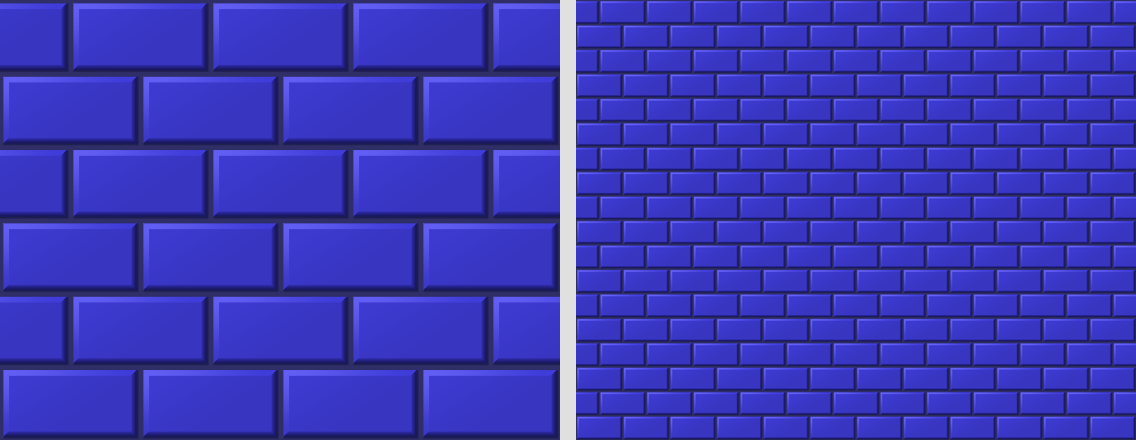
Left: one tile. Right: repeated 3 by 3.
Give the GLSL for this pattern, as a Shadertoy shader.

```glsl
// Glossy blue bevelled bricks in running bond with dark grout, tiling seamlessly.

// Layout: lengths are in units of one row height
const float COLUMNS = 4.0;
const float ROWS = 6.0;           // even, so the half-brick shift wraps
const float GROUT_HALF = 0.046;
const float BEVEL = 0.078;
const vec2 SHADOW_OFFSET = vec2(0.014, -0.014);
const float SHADOW_BLUR = 0.026;

// Colours
const vec3 FACE = vec3(0.218, 0.208, 0.755);
const vec3 FACE_LIT = vec3(0.240, 0.230, 0.825);
const vec3 GLINT = vec3(0.385, 0.370, 0.955);
const vec3 TOP_FADE = vec3(0.245, 0.235, 0.850);
const vec3 LEFT_FADE = vec3(0.235, 0.225, 0.790);
const vec3 DARK_INNER = vec3(0.180, 0.170, 0.660);
const vec3 DARK_EDGE = vec3(0.095, 0.090, 0.370);
const vec3 GROUT = vec3(0.185, 0.182, 0.405);
const vec3 SHADOW = vec3(0.115, 0.112, 0.310);

float boxDistance(vec2 p, vec2 halfSize) {
    vec2 q = abs(p) - halfSize;
    return length(max(q, 0.0)) + min(max(q.x, q.y), 0.0);
}

// Coverage that rises from 0 to 1 over about one pixel around x = 0
float edge(float x, float pixel) {
    return smoothstep(-0.6 * pixel, 0.6 * pixel, x);
}

vec3 brickColor(vec2 p, vec2 halfSize, float pixel) {
    // Distances inward from the sides: left and bottom, right and top
    vec2 lowSide = halfSize + p;
    vec2 highSide = halfSize - p;
    vec2 along = clamp(lowSide / (2.0 * halfSize), 0.0, 1.0);
    float litDepth = min(lowSide.x, highSide.y);
    float darkDepth = min(highSide.x, lowSide.y);

    // Flat face, slightly lit from the upper left
    float sheen = 1.0 - smoothstep(0.0, 0.8, along.x * 0.65 + (1.0 - along.y) * 0.5);
    vec3 face = mix(FACE, FACE_LIT, sheen);

    // Lit bevels fade away from the upper left corner
    vec3 top = mix(GLINT, TOP_FADE, smoothstep(0.0, 1.0, along.x));
    vec3 left = mix(GLINT, LEFT_FADE, smoothstep(0.0, 1.0, 1.0 - along.y));
    vec3 lit = mix(top, left, edge(highSide.y - lowSide.x, pixel));

    // Dark bevels deepen toward the outer edge
    float rise = clamp(darkDepth / BEVEL, 0.0, 1.0);
    vec3 dark = mix(DARK_EDGE, DARK_INNER, smoothstep(0.0, 1.0, rise));
    dark = mix(dark, face, smoothstep(0.75, 1.0, rise));

    // Mitred corners, then the face inside the bevel
    vec3 bevel = mix(lit, dark, edge(litDepth - darkDepth, pixel));
    float inside = edge(min(litDepth, darkDepth) - BEVEL, pixel);
    return mix(bevel, face, inside);
}

void mainImage(out vec4 fragColor, in vec2 fragCoord) {
    vec2 grid = fragCoord / iResolution.xy * vec2(COLUMNS, ROWS);
    float pixel = ROWS / iResolution.y;
    vec2 cell = vec2(iResolution.x / COLUMNS * pixel, 1.0);

    // Shift every other row by half a brick
    grid.x += 0.5 * mod(floor(grid.y), 2.0);
    vec2 p = (fract(grid) - 0.5) * cell;
    vec2 halfSize = 0.5 * cell - GROUT_HALF;

    // Grout with a soft shadow below and to the right of each brick
    float shadowDistance = boxDistance(p - SHADOW_OFFSET, halfSize);
    float shade = 1.0 - smoothstep(-0.004, SHADOW_BLUR, shadowDistance);
    vec3 color = mix(GROUT, SHADOW, shade);

    float coverage = edge(-boxDistance(p, halfSize), pixel);
    color = mix(color, brickColor(p, halfSize, pixel), coverage);
    fragColor = vec4(color, 1.0);
}
```
